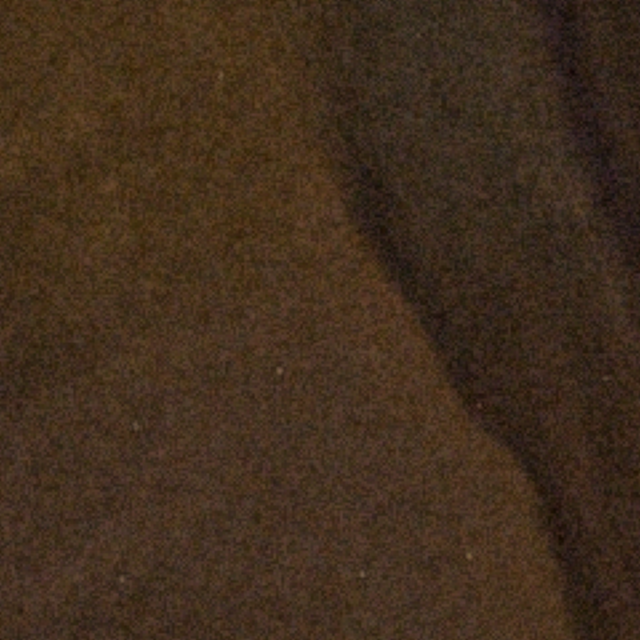
Write a Shadertoy shader that draws this texture.

```glsl
// Dim brown draped cloth: a lit fold on the left, streaked shadow on the right, coarse grain.
#define OLIVE vec3(0.290, 0.202, 0.106)
#define UMBER vec3(0.276, 0.196, 0.134)
#define RIDGE vec3(0.306, 0.208, 0.122)
#define SHADE vec3(0.212, 0.150, 0.102)
#define MOSS vec3(0.226, 0.176, 0.120)
#define RUST vec3(0.232, 0.150, 0.098)
#define PLUM vec3(0.145, 0.096, 0.090)
#define GRAIN_CELLS 240.0
#define GRAIN_DEPTH 0.105
#define TINT_DEPTH 0.050
#define MOTTLE_DEPTH 0.24
#define SPECK_CELLS 13.0

vec3 hash3(vec2 p) {
    vec3 q = fract(vec3(p.xyx) * vec3(0.1031, 0.1030, 0.0973));
    q += dot(q, q.yxz + 33.33);
    return fract((q.xxy + q.yzz) * q.zyx);
}

// Three independent channels of smooth value noise.
vec3 noise3(vec2 p) {
    vec2 i = floor(p), f = fract(p);
    f = f * f * (3.0 - 2.0 * f);
    vec3 low = mix(hash3(i), hash3(i + vec2(1, 0)), f.x);
    vec3 high = mix(hash3(i + vec2(0, 1)), hash3(i + vec2(1, 1)), f.x);
    return mix(low, high, f.y);
}

float layeredNoise(vec2 p) {
    float sum = 0.0, weight = 0.5;
    for (int k = 0; k < 4; k++) {
        sum += weight * (noise3(p).x - 0.5);
        p = p * 2.03 + 17.3;
        weight *= 0.65;
    }
    return sum;
}

float bell(float x, float centre, float width) {
    float d = (x - centre) / width;
    return exp(-d * d);
}

// Horizontal position of the fold edge at a given depth below the top.
float foldEdge(float depth) {
    return 0.483 + 0.42 * smoothstep(0.05, 1.05, depth)
         - 0.022 * bell(depth, 0.62, 0.08) + 0.016 * bell(depth, 0.75, 0.05)
         - 0.016 * bell(depth, 0.38, 0.1);
}

vec3 litCloth(vec2 p, float depth, float side) {
    vec3 col = mix(OLIVE, UMBER, smoothstep(0.25, 0.7, depth + 0.12 * (p.x - 0.4)));
    // Pale ridge beside the edge
    float ridge = smoothstep(-0.2, -0.03, side) * smoothstep(0.1, 0.4, depth);
    col = mix(col, RIDGE, 0.8 * ridge);
    // Soft diagonal creases at the left
    float across = dot(p, vec2(-0.55, 0.83)) + 0.08 * layeredNoise(p * 5.0);
    float crease = 0.6 * sin(across * 31.0 + 0.8) + 0.4 * sin(across * 53.0 + p.x * 5.0);
    col *= 1.0 + 0.06 * crease * (1.0 - smoothstep(0.05, 0.55, p.x));
    col *= 1.0 - 0.16 * bell(p.x, 0.0, 0.11) * bell(depth, 0.52, 0.2);
    return col * (1.0 - 0.08 * smoothstep(0.86, 1.0, depth) * (1.0 - smoothstep(0.3, 0.7, p.x)));
}

vec3 shadowCloth(vec2 p, float depth, float side) {
    float across = p.x - 0.33 * depth + 0.012 * sin(depth * 9.0);
    vec3 col = mix(SHADE, MOSS, (1.0 - smoothstep(0.15, 0.6, depth)) * bell(across, 0.68, 0.17));
    col = mix(col, RUST, 0.55 * smoothstep(0.4, 0.8, depth) + 0.4 * bell(across, 0.66, 0.02) * bell(depth, 0.4, 0.25));
    // Streaks running down the drape
    float streak = noise3(vec2(across * 24.0, depth * 1.6)).x + 0.6 * noise3(vec2(across * 60.0, depth * 3.0)).y - 0.8;
    col *= 1.0 + 0.2 * streak;
    col *= 1.0 + 0.18 * bell(across, 0.80, 0.007) * bell(depth, 0.42, 0.16);
    // Deep pleat, and the hollow under the fold edge
    col = mix(col, PLUM, 0.8 * bell(across, 0.868, 0.038) * (1.0 - 0.65 * smoothstep(0.3, 0.8, depth)));
    col *= 1.0 - 0.14 * smoothstep(0.86, 0.98, across);
    return col * (1.0 - 0.2 * bell(side, 0.022, 0.045) * smoothstep(0.1, 0.3, depth));
}

// Sparse faint flecks, one candidate per cell.
float specks(vec2 p) {
    vec2 cell = floor(p * SPECK_CELLS);
    vec3 rnd = hash3(cell + 41.0);
    vec2 offset = fract(p * SPECK_CELLS) - mix(vec2(0.2), vec2(0.8), rnd.xy);
    float chance = hash3(cell + 87.0).x;
    float tone = step(0.94, chance) - 0.4 * step(chance, 0.07);
    float radius = mix(0.06, 0.11, rnd.z);
    return tone * mix(0.4, 1.0, rnd.z) * (1.0 - smoothstep(0.0, radius, length(offset * vec2(1.0, 0.75))));
}

void mainImage(out vec4 fragColor, in vec2 fragCoord) {
    vec2 p = fragCoord / iResolution.xy;
    float depth = 1.0 - p.y;
    float side = p.x - foldEdge(depth) + 0.025 * layeredNoise(p * 18.0);

    // Join the two sides; the edge dissolves towards the top
    float blur = mix(0.1, 0.02, smoothstep(0.0, 0.42, depth));
    float shadow = smoothstep(-blur, blur, side);
    vec3 col = mix(litCloth(p, depth, side), shadowCloth(p, depth, side), shadow);

    // Mottling, stronger in the upper half
    float mottle = layeredNoise(p * 34.0) + 0.4 * layeredNoise(p * 8.0 + 5.0);
    col *= 1.0 + MOTTLE_DEPTH * mottle * mix(0.5, 1.0, smoothstep(0.3, 0.7, p.y));

    // Two sizes of grain, coarser colour tint and a faint square weave
    vec3 fine = noise3(p * GRAIN_CELLS) - 0.5;
    vec3 medium = noise3(p * GRAIN_CELLS * 0.53 + 3.7) - 0.5;
    vec3 tint = noise3(p * GRAIN_CELLS * 0.3 + 9.0) - 0.5;
    float weave = noise3(p * GRAIN_CELLS * vec2(0.6, 0.14)).y + noise3(p * GRAIN_CELLS * vec2(0.14, 0.6)).z - 1.0;
    col += GRAIN_DEPTH * (0.8 * fine.x + 0.25 * fine + 0.35 * medium.x);
    col += TINT_DEPTH * (tint + 0.5 * medium) * vec3(0.7, 0.35, 0.9) + 0.016 * weave;

    col += specks(p) * vec3(0.20, 0.18, 0.15);
    fragColor = vec4(clamp(col, 0.0, 1.0), 1.0);
}
```
